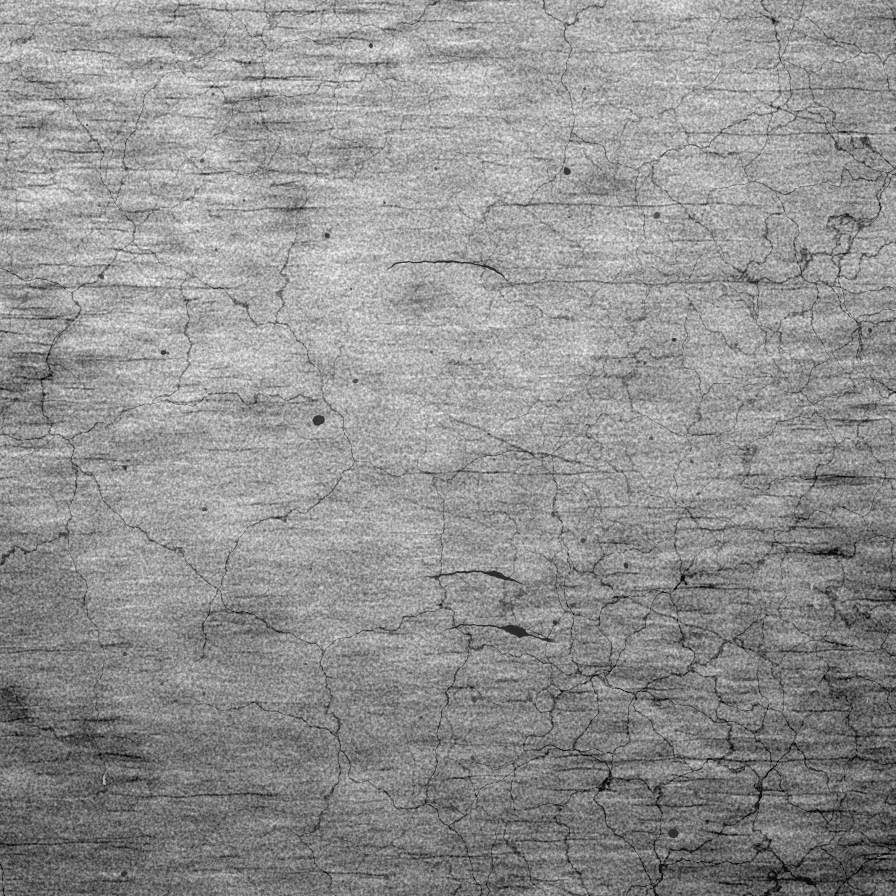
A WebGL 2 fragment shader for this texture:

```glsl
#version 300 es
precision highp float;

uniform vec2 u_resolution;
out vec4 fragColor;

vec2 hash2(vec2 p) {
  vec3 q = fract(p.xyx * vec3(0.1031, 0.1030, 0.0973));
  q += dot(q, q.yzx + 33.33);
  return fract((q.xx + q.yz) * q.zy);
}

// x: distance to the nearest cell point, y: distance to the cell border
vec2 cellular(vec2 p) {
  vec2 cell = floor(p), local = fract(p);
  vec2 nearest = vec2(8.0), second = vec2(8.0);
  for (int y = -1; y <= 1; y++) {
    for (int x = -1; x <= 1; x++) {
      vec2 g = vec2(x, y);
      vec2 r = g + hash2(cell + g + 50.0) - local;
      if (dot(r, r) < dot(nearest, nearest)) {
        second = nearest;
        nearest = r;
      } else if (dot(r, r) < dot(second, second)) {
        second = r;
      }
    }
  }
  return vec2(length(nearest), dot(0.5 * (nearest + second), normalize(second - nearest)));
}

// Centred difference of two cellular fields, light and dark in equal parts
float mottle(vec2 p) {
  return cellular(p).x - cellular(p * 1.13 + 17.3).x;
}

// Layered sines, each octave turned and offset, for drifting displacement
vec2 drift(vec2 p, float frequency) {
  vec2 sum = vec2(0.0);
  float weight = 0.5;
  for (int i = 0; i < 5; i++) {
    p = mat2(0.8, 0.6, -0.6, 0.8) * p + 1.7;
    sum += weight * sin(p.yx * frequency + 2.0 * sum.yx + vec2(0.3, 1.9));
    frequency *= 1.9;
    weight *= 0.58;
  }
  return sum;
}

float stroke(float d, float halfWidth) {
  float pixel = 1.0 / u_resolution.y;
  return 1.0 - smoothstep(halfWidth - 0.5 * pixel, halfWidth + pixel, d);
}

float cracks(vec2 p, float scale, float halfWidth) {
  return stroke(cellular(p * scale).y / scale, halfWidth);
}

// Thin lines of random length, one in some cells of a wide grid
float scratches(vec2 p, vec2 grid, float share, float halfWidth) {
  p.y += 0.0015 * sin(p.x * 37.0 + 9.0 * p.y) + 0.0007 * sin(p.x * 131.0);
  p.x += 0.37 * hash2(vec2(floor(p.y * grid.y), 7.0)).x;
  vec2 cell = floor(p * grid), local = fract(p * grid);
  vec2 place = hash2(cell + 11.0), form = hash2(cell + 83.0);
  float reach = mix(0.15, 0.48, form.y);
  float fade = 1.0 - smoothstep(0.3 * reach, reach, abs(local.x - 0.5));
  float d = abs(local.y - mix(0.25, 0.75, place.y)) / grid.y;
  return step(form.x, share) * fade * mix(0.3, 1.0, place.x) * stroke(d, halfWidth);
}

// Small holes of mixed sizes
float pits(vec2 p, float grid, float share, float largest) {
  vec2 cell = floor(p * grid);
  vec2 form = hash2(cell + 29.0);
  vec2 offset = (fract(p * grid) - mix(vec2(0.2), vec2(0.8), hash2(cell + 5.0))) / grid;
  float radius = largest * mix(0.35, 1.0, pow(form.y, 5.0));
  return step(form.x, share) * stroke(length(offset), radius);
}

// Thin gashes that swell into ragged beads
float gashes(vec2 p) {
  float found = 0.0;
  for (int i = 0; i < 3; i++) {
    float n = float(i);
    vec2 form = hash2(vec2(n, 67.0));
    vec2 q = p - vec2(0.56 - 0.03 * n, 0.3 + 0.06 * n + 0.145 * n * (n - 1.0));
    float reach = mix(0.045, 0.075, form.x);
    q.y += mix(1.0, 4.0, form.y) * q.x * q.x + 0.1 * q.x;
    float taper = max(0.0, 1.0 - q.x * q.x / (reach * reach));
    float bead = pow(0.5 + 0.5 * sin(q.x * 130.0 + 4.0 * n), 2.0) * smoothstep(-0.03, 0.04, q.x);
    float cut = stroke(abs(q.y), 0.0006 + 0.0065 * taper * bead / (1.0 + 0.8 * n * n));
    found = max(found, cut * smoothstep(0.0, 0.4, taper));
  }
  return found;
}

// Soft dark stains scattered over the surface
float stains(vec2 p) {
  float sum = 0.0;
  for (int i = 0; i < 12; i++) {
    vec2 q = (p - hash2(vec2(i, 23))) * mix(vec2(11.0, 22.0), vec2(36.0, 60.0), hash2(vec2(i, 91)).x);
    sum += exp(-dot(q, q));
  }
  return sum;
}

void main() {
  vec2 p = gl_FragCoord.xy / u_resolution.y;
  vec2 slow = drift(p, 5.0);
  vec2 bent = p + 0.032 * drift(p + 3.0, 19.0) + 0.006 * drift(p, 110.0);
  float patchy = smoothstep(-0.5, 0.5, slow.y);

  // Light falling off toward the bottom and sides
  float tone = mix(0.43, 0.72, smoothstep(-0.15, 0.75, p.y));
  tone -= 0.42 * (p.x - 0.45) * (p.x - 0.45) + 0.03 * slow.x;

  // Mottling and brushed streaks, stronger in patches
  vec2 brushed = p + vec2(0.03, 0.005) * drift(p, 13.0) + vec2(0.004, 0.0012) * drift(p, 90.0);
  float brush = mix(0.7, 1.35, patchy);
  tone += 0.06 * mottle(bent * vec2(5.0, 8.0) + 3.0) + 0.06 * mottle(bent * vec2(11.0, 23.0));
  tone += 0.095 * brush * mottle(brushed * vec2(8.0, 45.0) + 9.0);
  tone += 0.10 * brush * mottle(brushed * vec2(16.0, 125.0) + 4.0);
  tone += 0.08 * mottle(brushed * vec2(60.0, 210.0) + 2.0);

  // Grain from two turned layers
  tone += 0.16 * mottle(mat2(0.8, 0.6, -0.6, 0.8) * p * 225.0 + 31.0);
  tone += 0.17 * mottle(mat2(0.9, -0.43, 0.43, 0.9) * p * 340.0 + 57.0);

  // Horizontal scratches, long and short
  tone -= 0.22 * scratches(p, vec2(1.6, 24.0), 0.5, 0.0008);
  tone -= 0.18 * brush * scratches(p + 0.5, vec2(4.0, 47.0), 0.45, 0.0007);
  tone -= 0.20 * brush * scratches(brushed + 0.3, vec2(10.0, 80.0), 0.5, 0.0009);
  tone -= 0.15 * brush * scratches(brushed + 0.9, vec2(17.0, 60.0), 0.25, 0.0012);
  tone += 0.12 * scratches(p + 0.7, vec2(8.0, 70.0), 0.3, 0.0008);

  // Crack network, denser toward the lower right
  float dense = smoothstep(0.2, 0.95, p.x - 0.55 * p.y + 0.2 * slow.x + 0.3);
  float broken = smoothstep(-0.55, 0.25, drift(p + 8.0, 9.0).x);
  tone -= 0.25 * mix(0.35, 1.0, broken) * cracks(bent, 6.0, 0.0008);
  tone -= 0.26 * max(dense, 0.45 * patchy) * broken * cracks(bent + 2.0, 13.0, 0.0008);
  tone -= 0.20 * (1.0 - 0.8 * broken) * max(patchy, dense) * cracks(bent + 5.0, 17.0, 0.0007);
  vec2 slanted = mat2(0.9, 0.43, -0.43, 0.9) * (p + 0.010 * drift(p, 21.0));
  tone -= 0.28 * smoothstep(0.3, 0.7, p.x) * scratches(slanted + 4.0, vec2(2.6, 9.0), 0.6, 0.0010);

  // Stains, gashes, pits and pale chips
  tone -= 0.14 * stains(p + 0.02 * drift(p, 30.0)) * (0.8 + mottle(p * vec2(30.0, 90.0)));
  tone = mix(tone, 0.12, 0.9 * gashes(p + 0.005 * drift(p, 60.0)));
  vec2 chipped = p + 0.0015 * drift(p, 200.0);
  tone = mix(tone, 0.14, 0.85 * pits(chipped, 9.0, 0.14, 0.0065));
  tone = mix(tone, 0.2, 0.75 * pits(chipped + 0.5, 24.0, 0.11, 0.0035));
  tone = mix(tone, 0.85, 0.6 * pits(bent + 0.9, 20.0, 0.05, 0.004));

  fragColor = vec4(vec3(clamp(tone, 0.05, 0.92)), 1.0);
}
```
